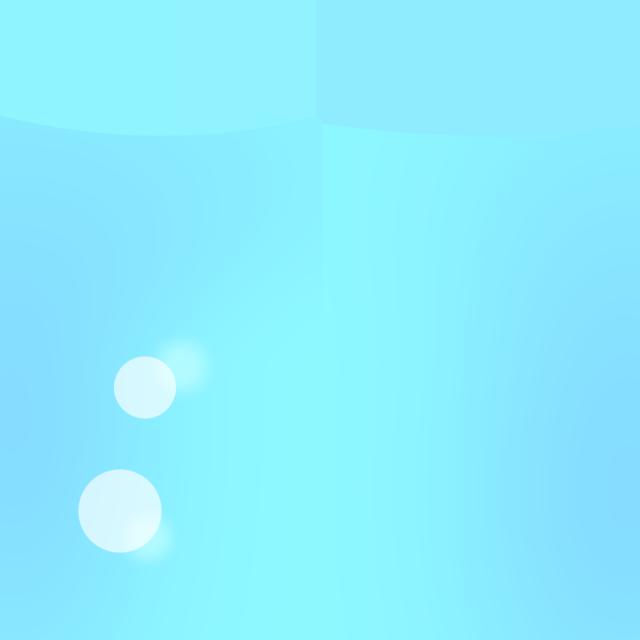
Give the GLSL for this background, as a three.js fragment shader.

```glsl
varying vec2 vUv;

// Water colours
const vec3 LIGHT_AQUA = vec3(0.555, 0.977, 1.0);
const vec3 DEEP_AQUA = vec3(0.520, 0.863, 1.0);
const vec3 PANEL_LEFT = vec3(0.565, 0.955, 1.0);
const vec3 PANEL_RIGHT = vec3(0.560, 0.925, 1.0);
const vec3 GLOW_TINT = vec3(0.720, 0.990, 1.0);

// Deep pools at both sides
const vec2 LEFT_POOL = vec2(0.02, 0.35);
const vec2 RIGHT_POOL = vec2(0.98, 0.23);

// Upper panels
const float PANEL_SEAM = 0.494;
const float WATER_SEAM = 0.505;
const float RIGHT_FOLD = 0.768;
const float PANEL_DIP = 0.788;

// Bubbles: centre and radius
const vec3 UPPER_BUBBLE = vec3(0.2266, 0.3945, 0.0485);
const vec3 LOWER_BUBBLE = vec3(0.1875, 0.2015, 0.0650);
const vec3 UPPER_GLOW = vec3(0.284, 0.427, 0.060);
const vec3 LOWER_GLOW = vec3(0.232, 0.160, 0.054);
const float BUBBLE_OPACITY = 0.66;
const float GLOW_OPACITY = 0.85;
const float EDGE = 0.0013;

float softStep(float edge, float value) {
  return smoothstep(edge - EDGE, edge + EDGE, value);
}

float pool(vec2 p, vec2 center, vec2 spread) {
  vec2 d = (p - center) / spread;
  return exp(-dot(d, d));
}

// The pools widen towards the top and meet at a seam
vec3 waterColor(vec2 p) {
  float rise = smoothstep(0.4, 0.8, p.y);
  vec2 leftSpread = vec2(0.23 + 0.32 * rise, p.y > LEFT_POOL.y ? 0.60 : 0.48);
  vec2 rightSpread = vec2(0.27 + 0.06 * rise, p.y > RIGHT_POOL.y ? 0.61 : 0.45);
  float leftDepth = pool(p, LEFT_POOL, leftSpread);
  float rightDepth = pool(p, RIGHT_POOL, rightSpread);
  float depth = mix(leftDepth, rightDepth, softStep(WATER_SEAM, p.x));
  return mix(LIGHT_AQUA, DEEP_AQUA, depth);
}

vec3 panelColor(vec2 p) {
  vec3 left = PANEL_LEFT - vec3(0.0, 0.012, 0.0) * (p.x - 0.25);
  vec3 right = PANEL_RIGHT - vec3(0.0, 0.004, 0.0) * softStep(RIGHT_FOLD, p.x);
  // Rounded lower corner of the right panel
  float corner = 0.011 * (1.0 - smoothstep(0.806, 0.822, p.y));
  return mix(left, right, softStep(PANEL_SEAM + corner, p.x));
}

// Two shallow arcs bound the panels from below
float panelEdge(float x) {
  float leftArc = PANEL_DIP + 0.50 * pow(abs(x - 0.25), 2.0);
  float rightArc = PANEL_DIP + 0.29 * pow(abs(x - 0.76), 2.0);
  return mix(leftArc, rightArc, softStep(WATER_SEAM - 0.003, x));
}

vec3 addGlow(vec3 color, vec2 p, vec3 glow) {
  float strength = 1.0 - smoothstep(0.25, 1.0, distance(p, glow.xy) / glow.z);
  return mix(color, GLOW_TINT, GLOW_OPACITY * strength);
}

vec3 addBubble(vec3 color, vec2 p, vec3 bubble) {
  float cover = 1.0 - softStep(bubble.z, distance(p, bubble.xy));
  return mix(color, vec3(1.0), BUBBLE_OPACITY * cover);
}

void main() {
  vec2 p = vUv;
  vec3 color = mix(waterColor(p), panelColor(p), softStep(panelEdge(p.x), p.y));
  color = addGlow(color, p, UPPER_GLOW);
  color = addGlow(color, p, LOWER_GLOW);
  color = addBubble(color, p, UPPER_BUBBLE);
  color = addBubble(color, p, LOWER_BUBBLE);
  gl_FragColor = vec4(color, 1.0);
}
```
